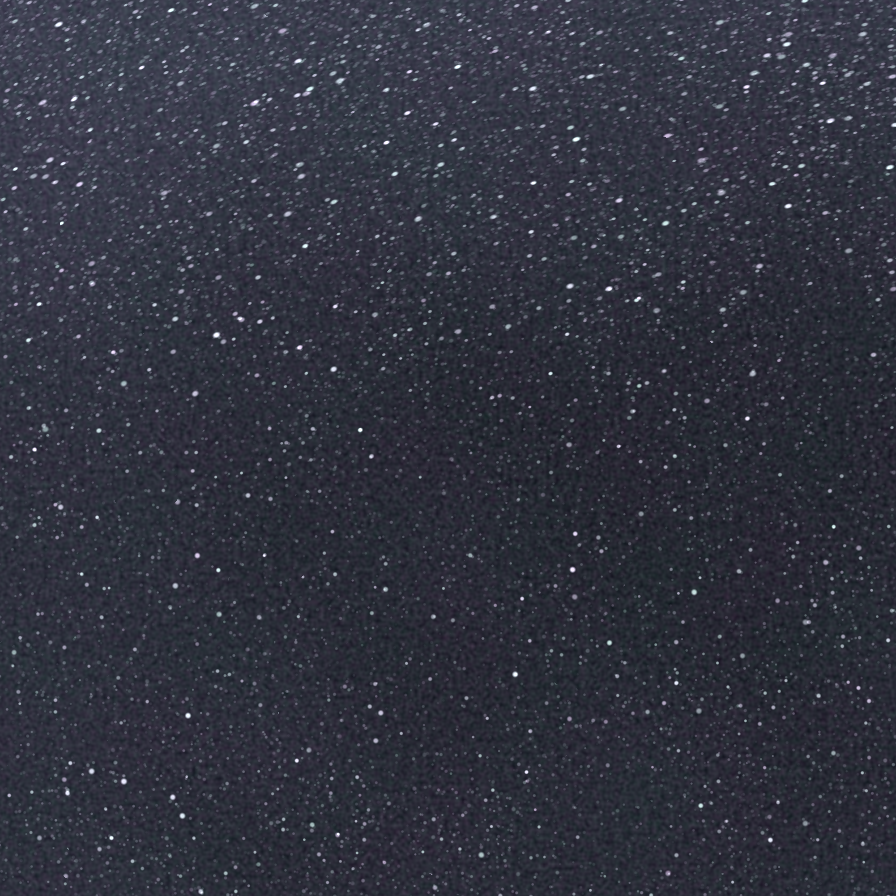
Give the GLSL for this texture, as a Shadertoy shader.

```glsl
// Dark blue-grey sparkling surface: a softly lit, grainy ground under three
// layers of scattered flecks. Flecks are round below; towards the top they
// crowd together and stretch into short slanted dashes.

vec3 hash3(ivec3 cell) {
    uvec3 v = uvec3(cell) * 1664525u + 1013904223u;
    v.x += v.y * v.z; v.y += v.z * v.x; v.z += v.x * v.y;
    v ^= v >> 16u;
    v.x += v.y * v.z; v.y += v.z * v.x; v.z += v.x * v.y;
    return vec3(v >> 8u) / 16777216.0;
}

float cornerSlope(ivec2 cell, vec2 offset, int seed) {
    return dot(hash3(ivec3(cell, seed)).xy * 2.0 - 1.0, offset);
}

float gradientNoise(vec2 p, int seed) {
    ivec2 i = ivec2(floor(p));
    vec2 f = fract(p);
    vec2 u = f * f * f * (f * (f * 6.0 - 15.0) + 10.0);
    float low = mix(cornerSlope(i, f, seed),
                    cornerSlope(i + ivec2(1, 0), f - vec2(1, 0), seed), u.x);
    float high = mix(cornerSlope(i + ivec2(0, 1), f - vec2(0, 1), seed),
                     cornerSlope(i + ivec2(1, 1), f - vec2(1, 1), seed), u.x);
    return mix(low, high, u.y);
}

// One jittered grid of flecks; fill is the share of cells that hold one.
vec3 flecks(vec2 p, float cells, float radius, float fill, vec2 glow, int seed) {
    float slant = smoothstep(0.35, 0.95, p.y);
    float angle = mix(0.5, 0.25, p.x);
    vec2 along = vec2(cos(angle), sin(angle));
    vec2 stretch = mix(vec2(1.0), vec2(1.55, 0.78), slant);
    vec2 q = p * cells;
    ivec2 home = ivec2(floor(q));
    vec3 light = vec3(0.0);
    for (int y = -1; y <= 1; y++)
    for (int x = -1; x <= 1; x++) {
        ivec2 cell = home + ivec2(x, y);
        vec3 place = hash3(ivec3(cell, seed));
        vec3 look = hash3(ivec3(cell, seed + 1));
        if (place.z > fill) continue;
        vec2 d = (q - vec2(cell) - place.xy) / cells;
        d = vec2(dot(d, along), dot(d, vec2(-along.y, along.x))) / stretch;
        float size = radius * mix(0.75, 1.2, look.x);
        float shape = smoothstep(1.35, 0.4, length(d) / size);
        float power = mix(glow.x, glow.y, look.y * look.y);
        vec3 tint = vec3(0.98, 1.0, 1.03)
                  + 0.13 * (look.z - 0.5) * vec3(1.0, -1.0, 0.6);
        light = max(light, shape * power * tint);
    }
    return light;
}

void mainImage(out vec4 fragColor, in vec2 fragCoord) {
    vec2 p = fragCoord / iResolution.y;

    // Broad light: paler at the top and left, darkest right of the middle
    float light = 0.168 + 0.062 * smoothstep(0.5, 1.05, p.y + 0.12 * (0.5 - p.x));
    light += 0.018 * (1.0 - smoothstep(0.0, 0.45, p.x));
    light -= 0.016 * exp(-7.0 * dot(p - vec2(0.8, 0.5), p - vec2(0.8, 0.5)));
    light += 0.014 * gradientNoise(p * 5.0, 1);

    // Fine grain and faint violet or green blotches
    float grain = 0.095 * gradientNoise(p * 210.0, 2)
                + 0.055 * gradientNoise(p * 105.0, 3);
    vec3 color = light * vec3(0.97, 1.02, 1.28) + grain;
    float blotch = 0.018 * gradientNoise(p * 9.0, 4)
                 + 0.035 * gradientNoise(p * 130.0, 5);
    color += blotch * vec3(1.0, -0.6, 0.5);

    // Flecks thin out across the middle and gather in loose clusters
    float crowd = 0.65 + 0.95 * smoothstep(0.4, 0.95, p.y)
                + 0.25 * smoothstep(0.45, 0.0, p.y);
    crowd *= 1.0 + 0.9 * gradientNoise(p * 8.0, 6);
    color += flecks(p, 170.0, 0.0017, 0.33 * crowd, vec2(0.04, 0.24), 20);
    color += flecks(p, 92.0, 0.0021, 0.20 * crowd, vec2(0.12, 0.55), 30);
    color += flecks(p, 48.0, 0.0028, 0.11 * crowd, vec2(0.42, 0.85), 40);

    fragColor = vec4(clamp(color, 0.0, 1.0), 1.0);
}
```
